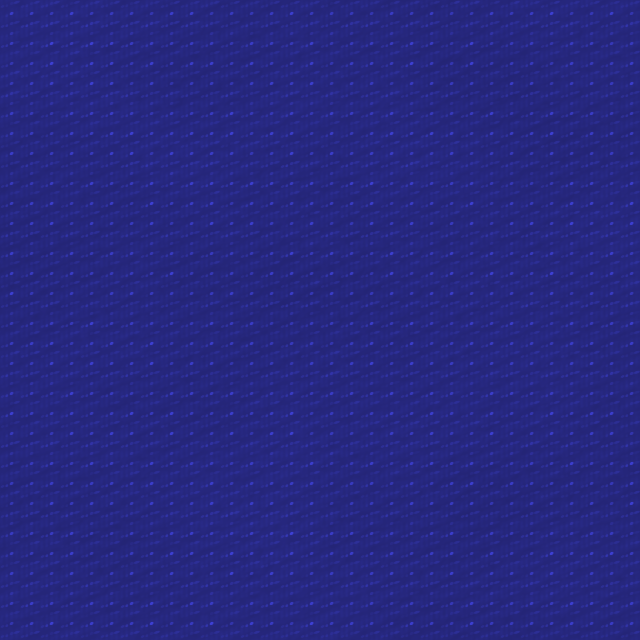
This texture is drawn by a Shadertoy shader. Its source:

```glsl
// Dark blue twill cloth: fine slanted ribs dotted with small bright stitches.

const vec2 REPEATS = vec2(32.0, 64.0); // stitch cells across and down
const vec2 STITCH = vec2(0.58, 0.65);  // brightest stitch within a cell
const float TILT = 0.55;               // slant of a stitch, in cell units
const float RIBS = 32.0;               // slanted ribs down the cloth
const float RIB_SLOPE = 0.375;
const float ROW_BEAT = 3.0 / 7.0;      // bright rows per row
const float ROW_DIM = 0.22;            // stitch strength in the dimmest rows
const float WEAR = 0.3;                // stitch strength lost at random
const float GRAIN = 0.05;              // fine yarn variation
const float BLOTCH = 0.036;            // broad, cloudy variation

const vec3 CLOTH = vec3(0.145, 0.148, 0.476);
const vec3 RIB = vec3(0.160, 0.168, 0.545);
const vec3 THREAD = vec3(0.188, 0.198, 0.640);
const vec3 HIGHLIGHT = vec3(0.240, 0.250, 0.830);

float hash(vec2 p) {
    vec3 q = fract(vec3(p.xyx) * 0.1031);
    q += dot(q, q.yzx + 33.33);
    return fract((q.x + q.y) * q.z);
}

vec2 gradientAt(vec2 cell) {
    float angle = 6.28318 * hash(cell);
    return vec2(cos(angle), sin(angle));
}

float gradientNoise(vec2 p) {
    vec2 i = floor(p), f = fract(p);
    vec2 w = f * f * f * (f * (f * 6.0 - 15.0) + 10.0);
    vec2 e = vec2(0.0, 1.0);
    float low = mix(dot(gradientAt(i), f),
                    dot(gradientAt(i + e.yx), f - e.yx), w.x);
    float high = mix(dot(gradientAt(i + e.xy), f - e.xy),
                     dot(gradientAt(i + e.yy), f - e.yy), w.x);
    return mix(low, high, w.y);
}

// Strength of a row of stitches: some rows catch more light than others
float rowStrength(float row, float phase) {
    float beat = 0.5 + 0.5 * cos(6.28318 * (ROW_BEAT * (row - 1.0) + phase));
    return mix(ROW_DIM, 1.0, smoothstep(0.1, 0.9, beat));
}

// Coverage of a slanted stitch in every cell, with its row strength and wear
float stitch(vec2 p, vec2 offset, vec2 radius, vec2 pixel, float phase) {
    vec2 q = p - STITCH - offset;
    vec2 cell = floor(q + 0.5);
    vec2 d = q - cell;
    d.y -= TILT * d.x;
    float edge = 0.5 * max(pixel.x / radius.x, pixel.y / radius.y);
    float cover = 1.0 - smoothstep(max(0.0, 1.0 - edge), 1.0 + edge, length(d / radius));
    return cover * rowStrength(cell.y, phase) * (1.0 - WEAR * hash(cell + 17.0));
}

void mainImage(out vec4 fragColor, in vec2 fragCoord) {
    vec2 uv = fragCoord / iResolution.y;
    vec2 p = uv * REPEATS;
    vec2 pixel = REPEATS / iResolution.y;

    // Soft slanted ribs, crossed by fine upright yarns
    vec2 weave = vec2(p.x, (uv.y - RIB_SLOPE * uv.x) * RIBS);
    float rib = 0.5 + 0.5 * cos(6.28318 * weave.y);
    float yarn = 0.5 + 0.5 * cos(6.28318 * 4.0 * (p.x - STITCH.x));
    vec3 color = mix(CLOTH, RIB, rib * (0.2 + 0.35 * yarn));

    // Flat dim threads, strongest where the bright stitches are weak
    float threads = stitch(p, vec2(0.26, 0.12), vec2(0.15, 0.13), pixel, 0.4);
    threads = max(threads, stitch(p, vec2(-0.45, -0.30), vec2(0.09, 0.12), pixel, 0.2));
    color = mix(color, THREAD, 0.75 * threads);

    // Bright stitch pair, a little weaker between the ribs
    float lesser = stitch(p, vec2(-0.24, -0.22), vec2(0.07, 0.13), pixel, 0.15);
    float bright = stitch(p, vec2(0.0), vec2(0.095, 0.15), pixel, 0.0);
    color = mix(color, HIGHLIGHT, max(0.6 * lesser, bright) * (0.75 + 0.25 * rib));

    // Yarn grain along the ribs and broad uneven dye
    float grain = gradientNoise(weave * vec2(2.5, 4.0));
    float blotch = gradientNoise(uv * vec2(3.0, 4.0) + 5.3)
                 + 0.5 * gradientNoise(uv * 9.0 + 2.7);
    color *= 1.0 + GRAIN * grain + BLOTCH * blotch;

    fragColor = vec4(color, 1.0);
}
```
